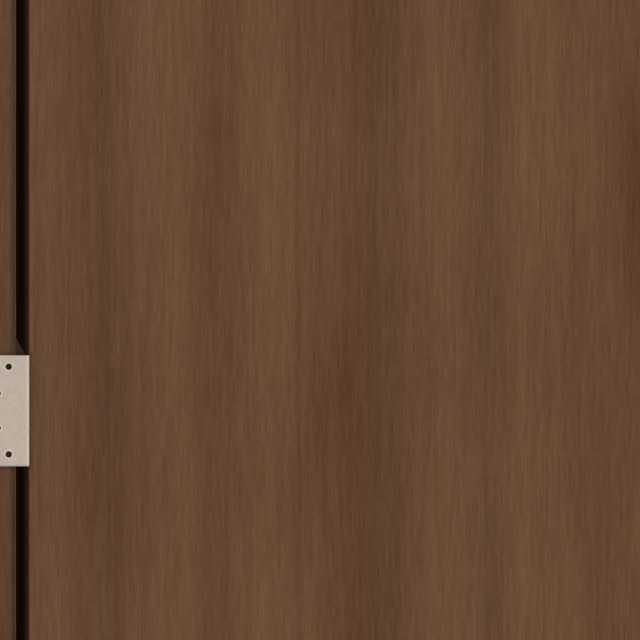
Reproduce this texture procedurally as a Shadertoy shader.

```glsl
// A brown wooden door panel with vertical grain, a dark gap at its left side
// and a pale metal hinge plate. Stretched value noise makes the grain, soft
// bands tint the veneer, and distance functions cut the plate and its screws.

float hash(vec2 p) {
    vec3 q = fract(p.xyx * vec3(0.1031, 0.1030, 0.0973));
    q += dot(q, q.yzx + 33.33);
    return fract((q.x + q.y) * q.z);
}

float noise(vec2 p) {
    vec2 i = floor(p), f = fract(p);
    f = f * f * (3.0 - 2.0 * f);
    return mix(mix(hash(i), hash(i + vec2(1, 0)), f.x),
               mix(hash(i + vec2(0, 1)), hash(i + vec2(1, 1)), f.x), f.y);
}

// Soft bump centred on c with half-width w
float band(float x, float c, float w) {
    float d = (x - c) / w;
    return exp(-d * d);
}

float boxDistance(vec2 p, vec2 halfSize) {
    vec2 d = abs(p) - halfSize;
    return length(max(d, 0.0)) + min(max(d.x, d.y), 0.0);
}

vec3 wood(vec2 p) {
    float x = p.x + 0.006 * (noise(p * vec2(5.0, 3.0)) - 0.5);

    // Broad veneer tones
    float tone = 0.018 * (band(x, 0.27, 0.06) + band(x, 0.41, 0.04)
               + band(x, 0.69, 0.05) + band(x, 0.83, 0.06) + band(x, 0.07, 0.04));
    tone -= 0.020 * (band(x, 0.17, 0.04) + band(x, 0.335, 0.025)
          + band(x, 0.58, 0.05) + band(x, 0.765, 0.022));
    tone -= 0.016 * band(x, 0.466, 0.005) + 0.010 * band(x, 0.617, 0.006);

    // Cloudy patches and the shaded right edge
    tone += 0.022 * (noise(p * vec2(9.0, 4.0) + 7.0) - 0.5);
    tone -= 0.045 * band(p.x, 1.0, 0.035) * band(p.y, 0.68, 0.22);
    tone -= 0.018 * band(p.x, 0.53, 0.05) * band(p.y, 0.37, 0.12);

    // Streaks, fibres and short pores
    float streak = noise(vec2(x * 65.0, p.y * 2.0)) - 0.5;
    float fibre = noise(vec2(x * 210.0, p.y * 15.0)) - 0.5;
    float pore = noise(vec2(p.x * 370.0, p.y * 48.0)) - 0.5;
    tone += 0.018 * streak + 0.025 * fibre + 0.022 * pore;

    // Faint cool cast in the darker bands
    float cool = band(x, 0.17, 0.05) + band(x, 0.60, 0.05) + band(x, 0.765, 0.03);
    return vec3(0.395, 0.282, 0.200) + tone * vec3(1.0, 0.93, 0.84)
         + cool * vec3(-0.004, 0.0, 0.010);
}

void mainImage(out vec4 fragColor, in vec2 fragCoord) {
    vec2 p = fragCoord / iResolution.xy;
    float aa = 1.0 / iResolution.y;
    vec3 color = wood(p);

    // Neighbouring panel, darkening towards the gap
    float leftPanel = 1.0 - smoothstep(0.022, 0.026, p.x);
    color *= 1.0 - leftPanel * (0.06 + 0.28 * smoothstep(0.012, 0.025, p.x));

    // Gap: near-black on the left, brown shadow on the right
    vec3 gapColor = mix(vec3(0.055, 0.028, 0.018), vec3(0.19, 0.105, 0.065),
                        smoothstep(0.034, 0.045, p.x));
    float gap = smoothstep(0.0235, 0.0265, p.x) * (1.0 - smoothstep(0.043, 0.048, p.x));
    color = mix(color, gapColor, gap);

    // Hinge knuckle sloping above the plate
    float slope = (p.y - 0.445) + 1.8 * (p.x - 0.024) - 0.029;
    float knuckle = (1.0 - smoothstep(-aa, aa, slope))
                  * smoothstep(0.022, 0.025, p.x) * step(0.445, p.y);
    color = mix(color, vec3(0.23, 0.18, 0.15), knuckle * 0.85);

    // Contact shadow and metal plate
    float plate = boxDistance(p - vec2(0.0, 0.358), vec2(0.0465, 0.087));
    color *= 1.0 - 0.35 * exp(-max(plate, 0.0) / 0.003);
    vec3 metal = vec3(0.735, 0.685, 0.635) + 0.025 * (noise(p * 230.0) - 0.5);
    metal += 0.07 * band(p.x, 0.043, 0.0015);
    metal -= 0.16 * smoothstep(0.0440, 0.0465, p.x);
    metal -= 0.10 * (1.0 - smoothstep(0.271, 0.275, p.y));

    // Two full screw holes, and two cut by the border
    for (int i = 0; i < 4; i++) {
        float side = i % 2 == 0 ? 1.0 : -1.0;
        bool inner = i > 1;
        vec2 center = vec2(inner ? -0.002 : 0.0137, 0.3585 + side * (inner ? 0.027 : 0.0685));
        float d = length(p - center) - (inner ? 0.003 : 0.0046);
        metal = mix(metal, vec3(0.82, 0.77, 0.72), 0.5 * band(d, 0.002, 0.0015));
        metal = mix(metal, vec3(0.17, 0.13, 0.10), 1.0 - smoothstep(-aa, aa, d));
    }
    color = mix(color, metal, 1.0 - smoothstep(-aa, aa, plate));

    fragColor = vec4(color, 1.0);
}
```
